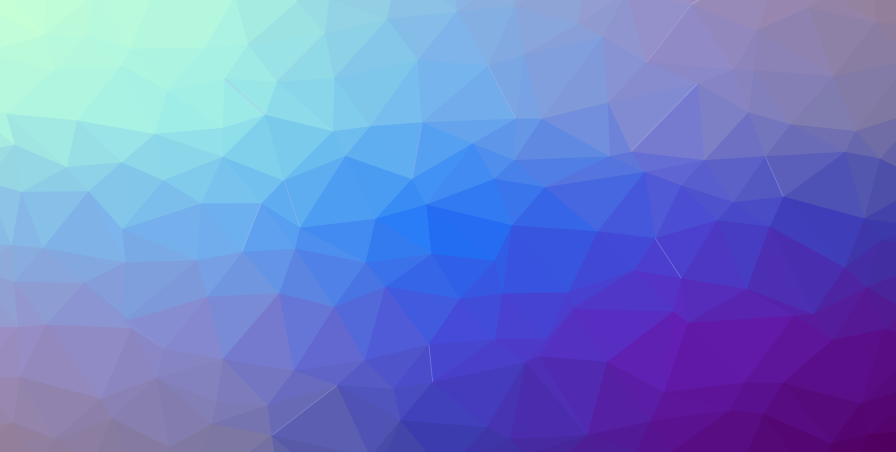
Write a WebGL 2 fragment shader that draws this background.

```glsl
#version 300 es
precision highp float;

uniform vec2 u_resolution;
out vec4 fragColor;

vec2 hash2(vec2 p) {
    vec3 h = fract(p.xyx * vec3(0.1031, 0.1030, 0.0973) + 0.37);
    h += dot(h, h.yzx + 33.33);
    return fract((h.xx + h.yz) * h.zy);
}

// Mint, sky, blue, violet, plum
vec3 ramp(float t) {
    t = clamp(t, 0.0, 1.0) * 4.0;
    vec3 c = mix(vec3(0.77, 1.0, 0.84), vec3(0.62, 0.93, 0.91), min(t, 1.0));
    c = mix(c, vec3(0.12, 0.45, 0.97), clamp(t - 1.0, 0.0, 1.0));
    c = mix(c, vec3(0.39, 0.12, 0.71), clamp(t - 2.0, 0.0, 1.0));
    return mix(c, vec3(0.31, 0.0, 0.37), clamp(t - 3.0, 0.0, 1.0));
}

// The same ramp runs across and down; red is averaged with a curve
vec3 fieldColor(vec2 uv) {
    vec3 curve = vec3(1.8, 1.0, 1.0);
    vec3 across = pow(ramp(uv.x), curve);
    vec3 down = pow(ramp(1.0 - uv.y), curve);
    return pow(0.5 * (across + down), 1.0 / curve);
}

// Staggered, jittered lattice point on gently waving rows
vec2 vertexAt(vec2 id, vec2 cell) {
    vec2 jitter = (hash2(id + 40.0) - 0.5) * vec2(0.8, 0.84);
    float stagger = 0.5 * mod(id.y + 1.0, 2.0);
    float wave = 0.3 * sin((id.x - 6.5) * 0.5);
    return (id + vec2(0.4 + stagger, 0.5 + wave) + jitter) * cell;
}

float edgeDistance(vec2 p, vec2 a, vec2 b) {
    vec2 e = normalize(b - a);
    return e.x * (p.y - a.y) - e.y * (p.x - a.x);
}

// Roundness of a split along a-c; negative when the diagonal lies outside
float splitQuality(vec2 a, vec2 b, vec2 c, vec2 d) {
    return min(edgeDistance(b, c, a), edgeDistance(d, a, c)) / distance(a, c);
}

// Adds one flat facet as premultiplied colour and coverage
void addFacet(inout vec4 sum, vec2 p, vec2 a, vec2 b, vec2 c, float aspect) {
    float pixel = 1.0 / u_resolution.y;
    float side = sign(edgeDistance(c, a, b));
    float ab = side * edgeDistance(p, a, b);
    float bc = side * edgeDistance(p, b, c);
    float ca = side * edgeDistance(p, c, a);
    float cover = clamp(min(ab, min(bc, ca)) / pixel + 0.5, 0.0, 1.0);
    if (cover <= 0.0) return;

    vec2 centre = (a + b + c) / 3.0;
    vec3 color = fieldColor(centre / vec2(aspect, 1.0));

    // A few facets carry a pale hairline on one edge
    float chosen = step(0.97, hash2(floor(centre * 200.0)).x);
    float hairline = chosen * (1.0 - smoothstep(0.0, 0.0035, abs(ca)));
    color = mix(color, vec3(0.72, 0.74, 0.92), 0.4 * hairline);
    sum += vec4(color, 1.0) * cover;
}

void main() {
    float aspect = u_resolution.x / u_resolution.y;
    vec2 p = gl_FragCoord.xy / u_resolution.y;
    vec2 cell = vec2(aspect / 15.0, 0.1);
    vec2 home = floor(p / cell);
    vec4 sum = vec4(0.0);

    // Nearby quads, each split along its better diagonal
    for (int y = -2; y <= 1; y++) {
        for (int x = -2; x <= 1; x++) {
            vec2 id = home + vec2(x, y);
            vec2 a = vertexAt(id, cell);
            vec2 b = vertexAt(id + vec2(1.0, 0.0), cell);
            vec2 c = vertexAt(id + vec2(1.0, 1.0), cell);
            vec2 d = vertexAt(id + vec2(0.0, 1.0), cell);
            if (splitQuality(a, b, c, d) > splitQuality(b, c, d, a)) {
                addFacet(sum, p, a, b, c, aspect);
                addFacet(sum, p, c, d, a, aspect);
            } else {
                addFacet(sum, p, b, c, d, aspect);
                addFacet(sum, p, d, a, b, aspect);
            }
        }
    }

    vec3 color = sum.a > 0.0 ? sum.rgb / sum.a : fieldColor(p / vec2(aspect, 1.0));
    fragColor = vec4(color, 1.0);
}
```
